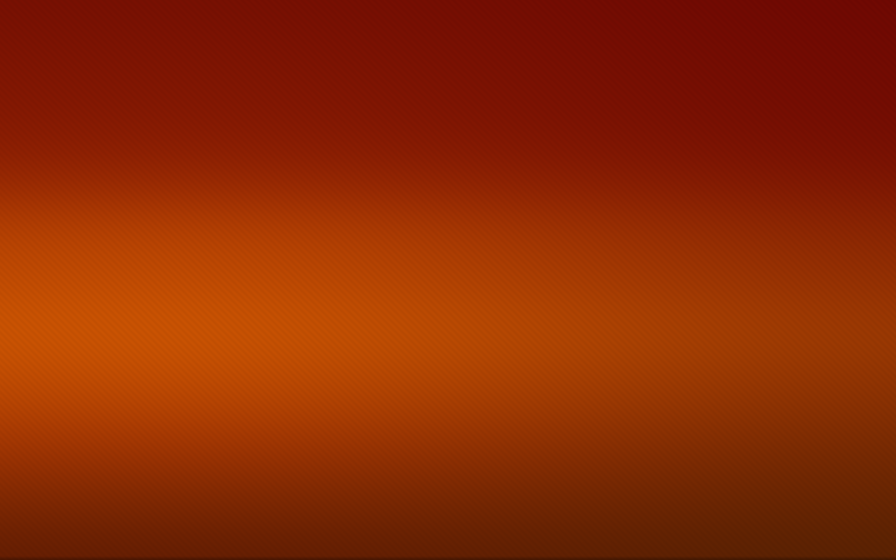
Write a Shadertoy shader that draws this background.

```glsl
const int STOPS = 9;
const float BLUE = 0.008;

// Stop heights, and the red and green of the ramp at each side
const float HEIGHTS[STOPS] = float[STOPS](
    0.0, 0.1, 0.2, 0.3, 0.41, 0.59, 0.68, 0.77, 1.0);
const vec2 WARM_SIDE[STOPS] = vec2[STOPS](
    vec2(0.38, 0.11), vec2(0.48, 0.15), vec2(0.62, 0.20),
    vec2(0.73, 0.28), vec2(0.79, 0.33), vec2(0.70, 0.25),
    vec2(0.58, 0.15), vec2(0.52, 0.10), vec2(0.46, 0.06));
const vec2 DIM_SIDE[STOPS] = vec2[STOPS](
    vec2(0.34, 0.13), vec2(0.39, 0.14), vec2(0.46, 0.16),
    vec2(0.54, 0.19), vec2(0.60, 0.22), vec2(0.53, 0.14),
    vec2(0.48, 0.08), vec2(0.45, 0.05), vec2(0.43, 0.03));

// Colour ramp through all stops
vec3 ramp(vec2 stops[STOPS], float height) {
    vec2 redGreen = stops[0];
    for (int i = 1; i < STOPS; i++) {
        float blend = (height - HEIGHTS[i - 1]) / (HEIGHTS[i] - HEIGHTS[i - 1]);
        redGreen = mix(redGreen, stops[i], clamp(blend, 0.0, 1.0));
    }
    return vec3(redGreen, BLUE);
}

// Ramp averaged over a short span to round its corners
vec3 softRamp(vec2 stops[STOPS], float height, float span) {
    vec3 total = vec3(0.0);
    for (int i = -2; i <= 2; i++) {
        total += ramp(stops, height + 0.5 * span * float(i));
    }
    return total / 5.0;
}

// Fine slanted weave, faded where the canvas cannot resolve it
float weave(vec2 point, vec2 direction, float frequency, float pixelSize) {
    float wave = cos(6.2832 * frequency * dot(point, normalize(direction)));
    return wave * (1.0 - smoothstep(0.25, 0.6, frequency * pixelSize));
}

// Thin shade along the lower border
float borderShade(float height, float width, float strength) {
    return 1.0 - strength * (1.0 - smoothstep(0.0, width, height));
}

void mainImage(out vec4 fragColor, in vec2 fragCoord) {
    vec2 uv = fragCoord / iResolution.xy;
    vec2 point = fragCoord / iResolution.y;

    // Glow band that dims toward the right
    float dimming = smoothstep(0.15, 1.1, uv.x);
    vec3 warm = softRamp(WARM_SIDE, uv.y, 0.045);
    vec3 dim = softRamp(DIM_SIDE, uv.y, 0.045);
    vec3 color = mix(warm, dim, dimming);

    // Surface weave and border
    float grain = weave(point, vec2(1.0, 1.0), 120.0, 1.0 / iResolution.y);
    color *= 1.0 + 0.02 * grain;
    color *= borderShade(uv.y, 0.008, 0.25);

    fragColor = vec4(color, 1.0);
}
```
